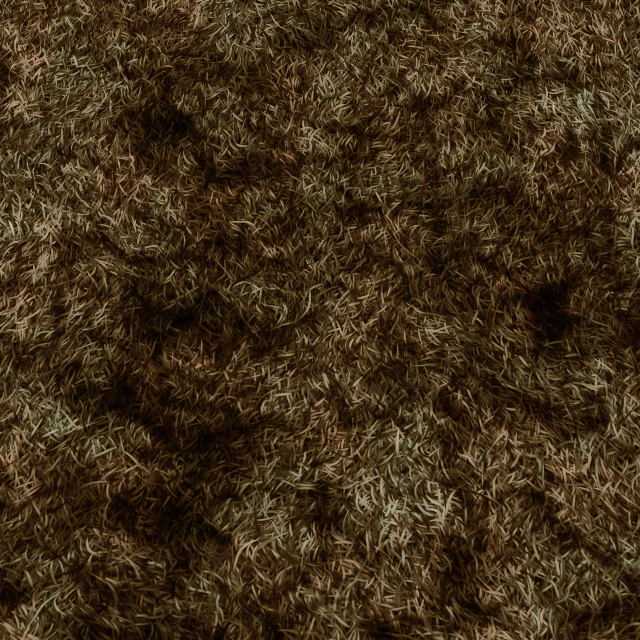
Give the GLSL for this texture, as a Shadertoy shader.

```glsl
const int LAYERS = 22;
const float CELL_SIZE = 0.026;       // spacing of blades in one layer
const float STALK_SIZE = 0.05;       // spacing of the long stray stalks on top
const float STALK_SHARE = 0.35;
const float BLADE_WIDTH = 0.0016;    // half width at the middle
const float EDGE_SOFTNESS = 0.0019;
const float BEND = 0.55;
const float ANGLE_SPREAD = 2.3;      // random turn of single blades
const float LEAN_STRENGTH = 1.0;     // common turn of neighbouring blades
const float PERSPECTIVE = 0.55;      // shrinking towards the top
const float SHADOW_STRENGTH = 0.22;
const float HOLLOW_DEPTH = 0.65;
const float GAP_DEPTH = 0.5;
const float PATCH_CONTRAST = 0.46;
const float TUFT_CONTRAST = 0.4;
const float BRIGHTNESS = 1.62;
const float DARKEST_BLADE = 0.05;
const float BRIGHTEST_BLADE = 0.56;
const float SOIL_TONE = 0.035;
const vec3 RUSSET_TINT = vec3(0.15, -0.10, -0.16);

// Dry grass from deep shade to sunlit straw, with the tone of each colour
const vec3 GRASS[6] = vec3[6](
    vec3(0.09, 0.04, 0.01), vec3(0.21, 0.13, 0.04), vec3(0.29, 0.22, 0.10),
    vec3(0.37, 0.30, 0.17), vec3(0.45, 0.38, 0.26), vec3(0.57, 0.51, 0.40));
const float TONES[6] = float[6](0.045, 0.13, 0.215, 0.30, 0.38, 0.505);

vec4 hash4(vec3 p) {
    vec4 q = fract(p.xyzx * vec4(0.1031, 0.1030, 0.0973, 0.1099));
    q += dot(q, q.wzxy + 33.33);
    return fract((q.xxyz + q.yzzw) * q.zywx);
}

mat2 rotation(float angle) {
    float c = cos(angle), s = sin(angle);
    return mat2(c, s, -s, c);
}

float layeredSines(vec2 p) {
    float sum = 0.0, amplitude = 0.5;
    for (int i = 0; i < 5; i++) {
        p = rotation(1.1) * p * 1.6 + 1.7;
        sum += amplitude * sin(p.x + 1.5 * sin(p.y));
        amplitude *= 0.68;
    }
    return sum;
}

// Distance to the nearest scattered tuft centre
float cellularNoise(vec2 p) {
    vec2 cell = floor(p);
    float nearest = 2.0;
    for (int y = -1; y <= 1; y++)
        for (int x = -1; x <= 1; x++) {
            vec2 id = cell + vec2(x, y);
            nearest = min(nearest, distance(p, id + hash4(vec3(id + 60.0, 91.0)).xy));
        }
    return nearest;
}

// Coverage, shadow and height along one bent, tapered blade
vec3 blade(vec2 q, float halfLength, float halfWidth, float bend, float edge) {
    float v = q.y / halfLength;
    float side = abs(q.x - bend * halfLength * (v * v - 0.3));
    float width = halfWidth * sqrt(max(0.0, 1.0 - v * v)) * (1.0 - 0.35 * v);
    float ends = 1.0 - smoothstep(0.5, 1.0, abs(v));
    float cover = 1.0 - smoothstep(-edge, edge, side - width);
    float shadow = 1.0 - smoothstep(0.0, 2.5 * halfWidth, side - width);
    return vec3(cover * ends, shadow * ends, 0.5 + 0.5 * clamp(v, -1.0, 1.0));
}

vec3 grassColour(float tone) {
    vec3 colour = GRASS[0] * min(tone / TONES[0], 1.0);
    for (int i = 1; i < 6; i++)
        colour = mix(colour, GRASS[i], clamp((tone - TONES[i - 1]) / (TONES[i] - TONES[i - 1]), 0.0, 1.0));
    return colour * (1.0 + 0.5 * max(0.0, tone - TONES[5]));
}

void mainImage(out vec4 fragColor, in vec2 fragCoord) {
    vec2 uv = fragCoord / iResolution.y;
    float shrink = 1.0 + PERSPECTIVE * uv.y;
    vec2 p = vec2((uv.x - 0.5) * shrink, uv.y * (1.0 + 0.5 * PERSPECTIVE * uv.y));
    float edge = max(EDGE_SOFTNESS, 0.7 * shrink / iResolution.y);

    // Ground fields: common lean, hollows and gaps between tufts, light patches
    float lean = LEAN_STRENGTH * layeredSines(p * 4.5 + 4.0);
    vec2 warp = vec2(layeredSines(p * 9.0), layeredSines(p * 9.0 + 7.0));
    float hollow = smoothstep(0.4, 0.9, cellularNoise((p + 0.05 * warp) * vec2(8.0, 13.0)));
    float gap = smoothstep(0.35, 0.85, cellularNoise((p + 0.03 * warp.yx) * vec2(23.0, 32.0) + 5.0));
    float patches = PATCH_CONTRAST * layeredSines(p * vec2(2.4, 3.0) + 11.0)
        + TUFT_CONTRAST * layeredSines(p * vec2(11.0, 16.0) + 2.0);

    // Blades, painted from the soil upwards
    float tone = SOIL_TONE, hue = 0.0;
    for (int layer = 0; layer < LAYERS; layer++) {
        float level = float(layer) / float(LAYERS - 1);
        bool stalks = layer == LAYERS - 1;
        float size = stalks ? STALK_SIZE : CELL_SIZE * (0.75 + 0.65 * fract(float(layer) * 0.618));
        vec2 grid = p / size + vec2(40.0, 50.0) + float(layer) * vec2(0.37, 0.71);
        for (int y = -1; y <= 1; y++)
            for (int x = -1; x <= 1; x++) {
                vec2 id = floor(grid) + vec2(x, y);
                vec4 place = hash4(vec3(id, float(layer) + 3.0));
                vec4 form = fract(place.wxyz * 37.7 + place.zwxy * 11.3);
                float angle = lean + ANGLE_SPREAD * (place.z - 0.5);
                vec2 q = rotation(angle) * (grid - id - place.xy) * size;
                vec3 shape = blade(q, size * mix(0.5, 0.97, form.x),
                    BLADE_WIDTH * mix(0.6, 1.35, form.y), BEND * (form.z - 0.5), edge);
                if (stalks && form.w > STALK_SHARE) shape.xy = vec2(0.0);
                float light = mix(DARKEST_BLADE, BRIGHTEST_BLADE, pow(place.w, 1.4));
                light *= mix(0.7, 1.0, level) * mix(0.55, 1.15, shape.z);
                tone = mix(tone * (1.0 - SHADOW_STRENGTH * shape.y), light, shape.x);
                hue = mix(hue, form.w - 0.5, shape.x);
            }
    }

    // Ground shading and slight russet or olive tint
    tone *= BRIGHTNESS * (1.0 - HOLLOW_DEPTH * hollow) * (1.0 - GAP_DEPTH * gap);
    tone *= max(0.2, 1.0 + patches);
    vec3 tint = 1.0 + (hue + 0.3 * warp.x) * RUSSET_TINT;
    fragColor = vec4(clamp(grassColour(tone) * tint, 0.0, 1.0), 1.0);
}
```
